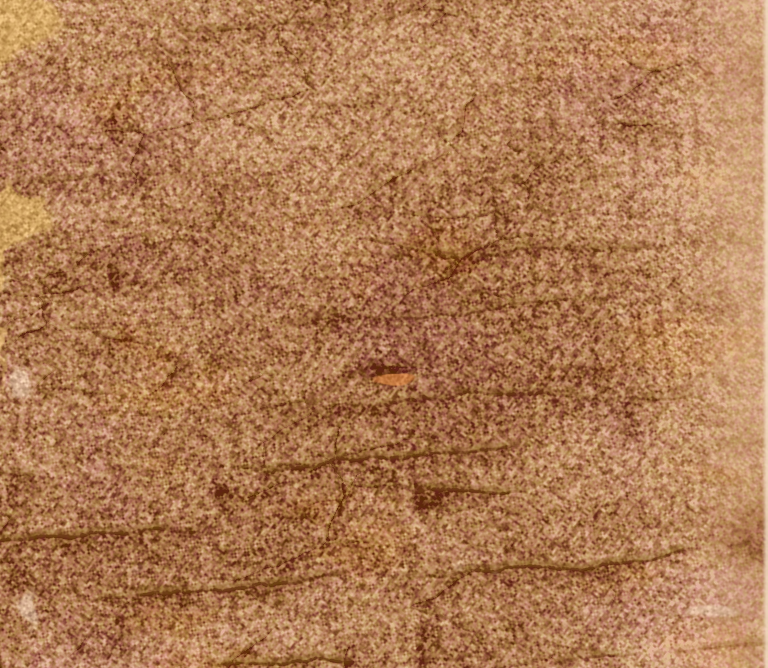
Write a WebGL 1 fragment shader that draws this texture.

```glsl
precision highp float;
uniform vec2 u_resolution;

vec2 hash2(vec2 p) {
  return fract(sin(vec2(dot(p, vec2(127.1, 311.7)), dot(p, vec2(269.5, 183.3)))) * 43758.55);
}

// Smoothly joined random values, two channels centred on zero
vec2 sand(vec2 p) {
  vec2 i = floor(p), f = smoothstep(0.0, 1.0, fract(p));
  vec2 low = mix(hash2(i), hash2(i + vec2(1.0, 0.0)), f.x);
  vec2 high = mix(hash2(i + vec2(0.0, 1.0)), hash2(i + 1.0), f.x);
  return mix(low, high, f.y) - 0.5;
}

// Layered, folded sines, roughly -1 to 1
float waves(vec2 p) {
  float sum = 0.0, amp = 0.55;
  for (int i = 0; i < 5; i++) {
    sum += amp * sin(p.x + 1.3 * sin(p.y * 0.9 + float(i))) * cos(p.y + 1.1 * sin(p.x * 0.8));
    p = mat2(1.6, 1.2, -1.2, 1.6) * p + 3.1;
    amp *= 0.58;
  }
  return sum;
}

// Cellular noise: border distance, direction to the border, centre distance
vec4 cells(vec2 p) {
  vec2 id = floor(p), f = fract(p), nearest = vec2(4.0), second = vec2(4.0);
  for (int y = -1; y <= 1; y++) {
    for (int x = -1; x <= 1; x++) {
      vec2 o = vec2(float(x), float(y));
      vec2 r = o + hash2(id + o) - f;
      if (dot(r, r) < dot(nearest, nearest)) {
        second = nearest;
        nearest = r;
      } else if (dot(r, r) < dot(second, second)) {
        second = r;
      }
    }
  }
  vec2 dir = normalize(second - nearest + 1e-5);
  return vec4(dot(0.5 * (nearest + second), dir), dir, length(nearest));
}

float blob(vec2 p, vec2 centre, vec2 size) {
  vec2 d = (p - centre) / size;
  return exp(-dot(d, d));
}

vec3 stoneRamp(float t) {
  vec3 c = mix(vec3(0.37, 0.15, 0.05), vec3(0.68, 0.47, 0.30), clamp(t * 2.0, 0.0, 1.0));
  return mix(c, vec3(0.88, 0.72, 0.57), clamp(t * 2.0 - 1.0, 0.0, 1.0));
}

void main() {
  vec2 uv = gl_FragCoord.xy / u_resolution;
  vec2 p = gl_FragCoord.xy / u_resolution.y;
  float patches = waves(p * vec2(9.0, 19.0) + 11.0);
  float rough = waves(p * 42.0);
  float lowPart = smoothstep(0.5, 0.1, uv.y);
  float calm = smoothstep(0.82, 0.95, uv.x);

  // Broad regions and flat streaks
  float tone = 0.57 + 0.11 * waves(p * vec2(4.0, 9.0) + 2.0) + 0.09 * patches + 0.05 * rough;
  tone += 0.07 * waves(p * vec2(7.0, 45.0) + 0.6 * patches);
  tone += 0.20 * smoothstep(0.72, 0.98, uv.x) + 0.05 * smoothstep(0.5, 1.0, uv.y);
  tone -= 0.15 * blob(uv, vec2(0.5, 0.43), vec2(0.25, 0.13));
  tone -= 0.14 * blob(uv, vec2(0.42, 0.16), vec2(0.4, 0.09));
  tone -= 0.38 * blob(uv, vec2(1.0, 0.2), vec2(0.06, 0.07));

  // Long, nearly level ledges with broken lengths
  float crack = 0.0, rim = 0.0, shade = 0.0;
  for (int i = 0; i < 10; i++) {
    float k = float(i);
    float rise = 0.12 * hash2(vec2(k, 4.0)).x * p.x;
    float level = 0.105 * k - 0.02 + rise + 0.024 * waves(vec2(p.x * 5.0, k * 7.0)) + 0.004 * rough;
    float d = p.y - level;
    float present = smoothstep(-0.15, 0.3, waves(vec2(p.x * 6.0 + k * 5.0, k * 13.0 + 1.0)));
    present *= (0.55 + 0.65 * lowPart) * (1.0 - 0.6 * calm);
    crack += present * smoothstep(0.0038, 0.0008, abs(d));
    rim += present * smoothstep(0.009, 0.002, abs(d - 0.004));
    shade += 0.45 * present * exp(-abs(d) / (d < 0.0 ? 0.022 : 0.004));
  }

  // Smaller flakes with steep ends
  for (int i = 0; i < 2; i++) {
    float layer = float(i);
    vec2 scale = vec2(4.2, 10.0) * (1.0 + 0.7 * layer);
    vec2 warp = vec2(0.03 * waves(p * 9.0 + 5.0), 0.015 * waves(p * 7.0 + layer * 7.0));
    vec2 q = p + warp + 0.006 * rough - vec2(0.0, 0.08 * p.x);
    vec4 flake = cells(q * scale + layer * 17.3);
    vec2 slope = flake.yz * scale;
    float dist = flake.x / length(slope);
    vec2 facing = normalize(slope);
    float present = smoothstep(0.0, 0.5, waves(p * 9.0 + 23.0 + layer * 9.0));
    present *= (0.7 - 0.15 * layer) * (1.0 - 0.8 * calm);
    crack += present * smoothstep(0.0036, 0.0006, dist);
    rim += present * smoothstep(0.008, 0.002, dist) * smoothstep(0.3, -0.4, facing.y);
    shade += present * max(0.0, 0.3 * facing.y - 0.9 * facing.x) * exp(-dist / 0.02);
  }
  tone -= 0.34 * min(crack, 1.4) + 0.42 * min(shade, 1.2);

  // Dark pockets: abrupt on the left, fading to the right
  vec2 pocketGrid = p * vec2(6.5, 9.0) + 0.12 * rough + 0.2;
  vec2 pocketSeed = hash2(floor(pocketGrid) + 9.0);
  vec2 offset = fract(pocketGrid) - vec2(0.25, 0.5);
  float pocket = smoothstep(-0.04, 0.04, offset.x) * exp(-6.0 * abs(offset.x));
  pocket *= smoothstep(0.42, 0.08, abs(offset.y)) * smoothstep(0.72, 0.95, pocketSeed.x);
  tone -= 0.65 * pocket * (1.0 - calm) * (0.6 + 0.4 * lowPart);

  // Hollow near the centre
  vec2 bent = uv + 0.008 * vec2(rough, patches);
  tone -= 0.5 * blob(bent, vec2(0.5, 0.445), vec2(0.035, 0.02));
  float chipInHollow = smoothstep(0.35, 0.6, blob(bent, vec2(0.512, 0.435), vec2(0.03, 0.011)));

  // Irregular sandy grain
  vec2 coarse = sand(p * 165.0 + 0.5 * rough);
  vec2 fine = sand(mat2(0.8, 0.6, -0.6, 0.8) * p * 290.0);
  float grain = 0.5 * coarse.x + 0.62 * fine.x + 0.22 * (cells(p * 150.0).w - 0.45);
  grain *= 1.0 - 0.5 * smoothstep(0.88, 0.97, uv.x);
  tone += grain;

  // Mineral tints
  vec3 col = stoneRamp(tone);
  col += vec3(0.0, -0.012, 0.025) * smoothstep(0.0, 0.6, waves(p * 8.0 + 31.0));
  col += vec3(0.02, 0.005, -0.025) * smoothstep(0.2, 0.7, waves(p * vec2(9.0, 15.0) + 53.0));
  col += (coarse.y + fine.y) * vec3(0.025, -0.03, 0.06);
  col = mix(col, vec3(0.54, 0.40, 0.14), 0.38 * clamp(rim, 0.0, 1.0));
  col = mix(col, vec3(0.82, 0.51, 0.27) + 0.2 * grain, 0.85 * chipInHollow);

  // Pale chips on the left side and scattered worn flecks
  vec2 edge = uv + vec2(0.02 * patches + 0.008 * rough, 0.015 * rough);
  float chip = blob(edge, vec2(0.0, 0.97), vec2(0.09, 0.07)) + blob(edge, vec2(0.0, 0.67), vec2(0.08, 0.04));
  chip = smoothstep(0.4, 0.6, chip + 0.6 * blob(edge, vec2(0.0, 0.55), vec2(0.014, 0.3)));
  col = mix(col, vec3(0.84, 0.67, 0.40) + 0.3 * grain, 0.85 * chip);
  float worn = blob(edge, vec2(0.03, 0.09), vec2(0.014, 0.04)) + blob(edge, vec2(0.03, 0.43), vec2(0.02, 0.025));
  worn += blob(bent, vec2(0.93, 0.085), vec2(0.04, 0.012));
  worn = smoothstep(0.35, 0.8, worn) + 0.5 * smoothstep(0.75, 0.95, waves(p * vec2(13.0, 21.0) + 67.0));
  col = mix(col, vec3(0.88, 0.75, 0.64) + 0.3 * grain, 0.75 * min(worn, 1.0));

  // Bleached right border
  col = mix(col, vec3(0.95, 0.86, 0.76), 0.85 * smoothstep(0.991, 0.999, uv.x));
  gl_FragColor = vec4(clamp(col, 0.0, 1.0), 1.0);
}
```
